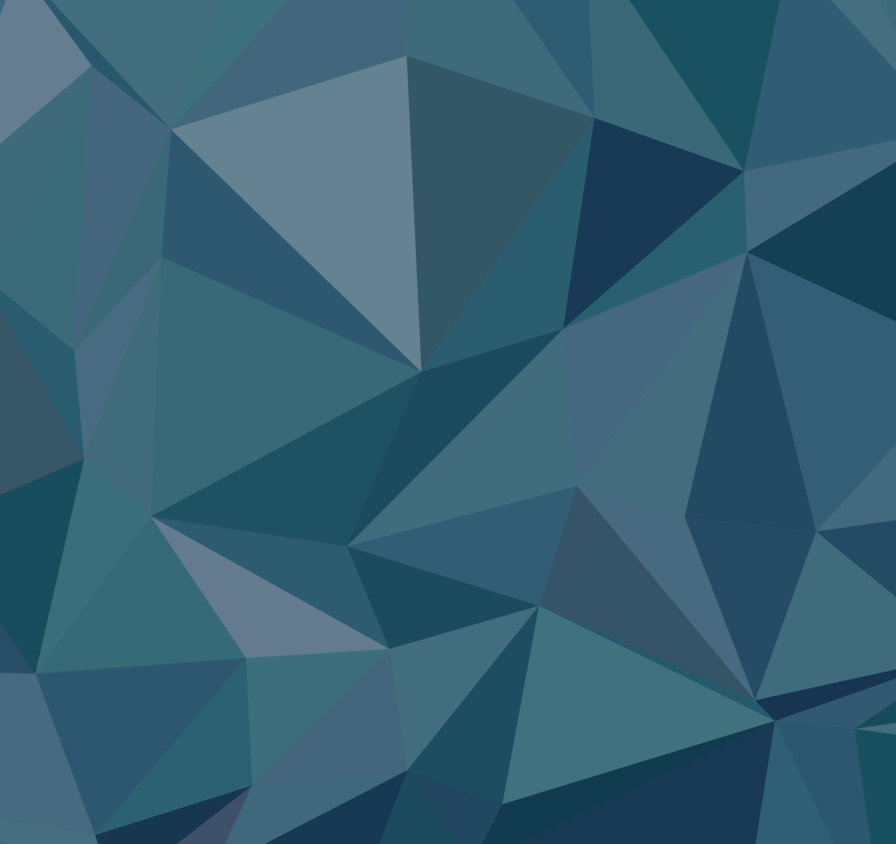
A WebGL 1 fragment shader for this background:

```glsl
precision highp float;

uniform vec2 u_resolution;

const float BASE_SPACING = 0.15;
const float SPACING_GROWTH = 0.008;

float hash(vec2 p, float seed) {
    return fract(sin(dot(p, vec2(127.1, 311.7)) + seed * 74.7) * 43758.5453);
}

// Grid spacing widens towards the upper right
vec2 gridToCanvas(vec2 g) {
    return g * (BASE_SPACING + SPACING_GROWTH * g);
}

vec2 canvasToGrid(vec2 p) {
    vec2 root = sqrt(BASE_SPACING * BASE_SPACING + 4.0 * SPACING_GROWTH * p);
    return (root - BASE_SPACING) / (2.0 * SPACING_GROWTH);
}

// One scattered vertex, always inside its own cell
vec2 vertexAt(vec2 cell) {
    vec2 jitter = vec2(hash(cell, 1.0), hash(cell, 2.0));
    return gridToCanvas(cell + mix(vec2(0.06), vec2(0.94), jitter));
}

float cross2(vec2 a, vec2 b) {
    return a.x * b.y - a.y * b.x;
}

float signedArea(vec2 a, vec2 b, vec2 c) {
    return 0.5 * cross2(b - a, c - a);
}

float edgeDistance(vec2 p, vec2 a, vec2 b) {
    return cross2(b - a, p - a) / length(b - a);
}

float triangleCoverage(vec2 p, vec2 a, vec2 b, vec2 c, float blur) {
    float inside = min(edgeDistance(p, a, b),
                       min(edgeDistance(p, b, c), edgeDistance(p, c, a)));
    return smoothstep(-blur, blur, inside);
}

// Palette from dark to light; thresholds are cumulative area shares
vec3 palette(float tone) {
    vec3 colour = vec3(0.08, 0.23, 0.32);
    colour = mix(colour, vec3(0.12, 0.30, 0.38), step(0.09, tone));
    colour = mix(colour, vec3(0.17, 0.36, 0.44), step(0.27, tone));
    colour = mix(colour, vec3(0.23, 0.34, 0.42), step(0.46, tone));
    colour = mix(colour, vec3(0.25, 0.42, 0.49), step(0.54, tone));
    return mix(colour, vec3(0.38, 0.50, 0.56), step(0.89, tone));
}

// Flat facet colour, lighter on average towards the upper left
vec3 facetColour(vec2 cell, vec2 centre, float seed) {
    float lean = clamp(centre.y - centre.x, -1.0, 1.0);
    float tone = 0.5 + 0.88 * (hash(cell, seed) - 0.5) + 0.2 * lean;
    float tint = hash(cell, seed + 1.0) - 0.5;
    float light = hash(cell, seed + 2.0) - 0.5;
    return palette(tone) + tint * vec3(0.05, -0.025, 0.02) + light * 0.03;
}

// Facet colour weighted by its coverage
vec4 facet(vec2 p, vec2 a, vec2 b, vec2 c, vec2 cell, float seed, float blur) {
    vec3 colour = facetColour(cell, (a + b + c) / 3.0, seed);
    return vec4(colour, 1.0) * triangleCoverage(p, a, b, c, blur);
}

// Two facets filling the quad between four neighbouring vertices
vec4 quadFacets(vec2 p, vec2 cell, float blur) {
    vec2 a = vertexAt(cell);
    vec2 b = vertexAt(cell + vec2(1.0, 0.0));
    vec2 c = vertexAt(cell + vec2(1.0, 1.0));
    vec2 d = vertexAt(cell + vec2(0.0, 1.0));

    // Random diagonal, but never one that leaves a concave quad
    float fitAC = min(signedArea(a, b, c), signedArea(a, c, d));
    float fitBD = min(signedArea(b, c, d), signedArea(b, d, a));
    if (fitAC * hash(cell, 3.0) < fitBD * hash(cell, 4.0)) {
        vec2 first = a;
        a = b;
        b = c;
        c = d;
        d = first;
    }
    return facet(p, a, b, c, cell, 5.0, blur) + facet(p, a, c, d, cell, 9.0, blur);
}

void main() {
    vec2 p = gl_FragCoord.xy / u_resolution.y;
    float blur = 0.8 / u_resolution.y;
    vec2 home = floor(canvasToGrid(p));

    vec4 sum = vec4(0.0);
    for (int y = -1; y <= 0; y++) {
        for (int x = -1; x <= 0; x++) {
            sum += quadFacets(p, home + vec2(float(x), float(y)), blur);
        }
    }
    gl_FragColor = vec4(sum.rgb / max(sum.a, 0.001), 1.0);
}
```
